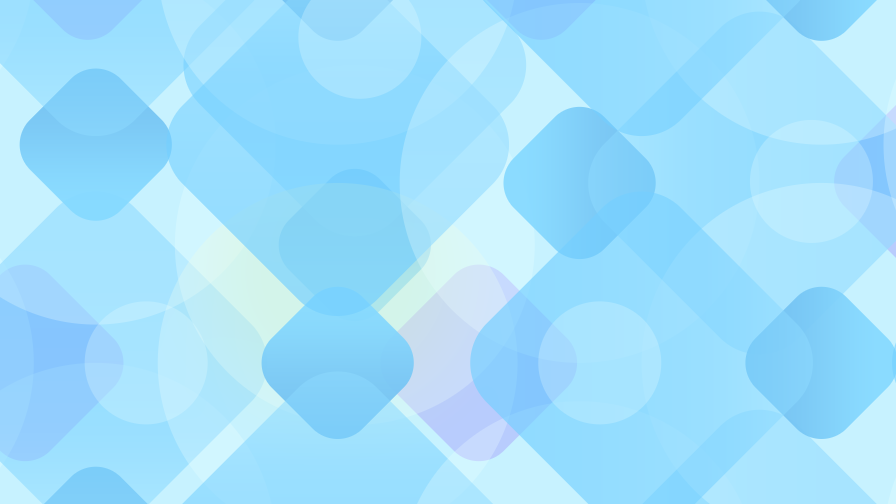
This background is drawn by a Shadertoy shader. Its source:

```glsl
// Pale blue backdrop of overlapping translucent discs and rounded diamonds.

// Colours
const vec3 BASE        = vec3(0.72, 0.93, 1.00);
const vec3 DEEP_SKY    = vec3(0.45, 0.81, 1.00);
const vec3 GEM_LIGHT   = vec3(0.52, 0.85, 1.00);
const vec3 GEM_DARK    = vec3(0.45, 0.76, 0.95);
const vec3 PERIWINKLE  = vec3(0.64, 0.72, 0.99);
const vec3 DISC_WHITE  = vec3(0.93, 1.00, 1.00);
const vec3 DISC_YELLOW = vec3(0.90, 0.97, 0.79);

// Sizes, in canvas heights
const float DISC_RADIUS   = 0.357;
const float BUBBLE_RADIUS = 0.122;
const float GEM_TIP       = 0.151;
const float ACCENT_TIP    = 0.195;
const float PANE_TIP      = 0.340;
const float SMALL_CORNER  = 0.070;
const float PANE_CORNER   = 0.110;

// Layout
const vec2 MOTIF_ORIGIN    = vec2(0.19, 0.28);
const vec2 MOTIF_SPACING   = vec2(0.48, 0.79);
const vec2 COMPANION_SHIFT = vec2(0.034, 0.234);
const vec2 ACCENT_ORIGIN   = vec2(0.95, 0.28);
const vec2 ACCENT_SPACING  = vec2(0.90, 0.836);

// Opacities
const float DISC_ALPHA   = 0.28;
const float YELLOW_ALPHA = 0.40;
const float GEM_ALPHA    = 0.92;
const float BUBBLE_ALPHA = 0.25;

// Signed distance to a rounded diamond whose tips lie at the given distance
float diamond(vec2 p, float tip, float corner) {
    vec2 q = abs(vec2(p.x + p.y, p.x - p.y)) - (tip - corner);
    q *= 0.70711;
    return length(max(q, 0.0)) + min(max(q.x, q.y), 0.0) - corner;
}

// Antialiased coverage of a signed distance
float cover(float d) {
    return clamp(0.5 - d * iResolution.y, 0.0, 1.0);
}

// Disc with a gem in its middle and a glassy pane set towards dir
vec3 paintMotif(vec3 col, vec2 p, vec2 dir, float yellow) {
    float along = dot(p, dir);

    float glow = yellow * smoothstep(0.42, 0.12, length(p + 0.18 * dir));
    float discAlpha = mix(DISC_ALPHA, YELLOW_ALPHA, glow);
    vec3 discTint = mix(DISC_WHITE, DISC_YELLOW, glow);
    col = mix(col, discTint, discAlpha * cover(length(p) - DISC_RADIUS));

    vec3 gem = mix(GEM_LIGHT, GEM_DARK, smoothstep(-0.12, 0.10, along));
    col = mix(col, gem, GEM_ALPHA * cover(diamond(p, GEM_TIP, SMALL_CORNER)));

    vec2 paneP = p - dir * DISC_RADIUS;
    float paneAlpha = mix(0.50, 0.66, smoothstep(0.0, 0.7, along));
    vec3 pane = mix(DEEP_SKY + vec3(0.11, 0.05, 0.0), DEEP_SKY,
                    smoothstep(0.0, 0.25, along));
    return mix(col, pane, paneAlpha * cover(diamond(paneP, PANE_TIP, PANE_CORNER)));
}

// Accent cell centre: a bowed lattice, each row leaning to the right
vec2 accentCentre(vec2 cell) {
    vec2 bend = vec2(0.124 * cell.y, 0.18 * cell.x * (cell.x + 1.0));
    return ACCENT_ORIGIN + ACCENT_SPACING * cell + bend;
}

void mainImage(out vec4 fragColor, in vec2 fragCoord) {
    vec2 p = fragCoord / iResolution.y;
    vec3 col = BASE;

    // Periwinkle accents below everything else
    for (float row = -1.0; row <= 1.0; row++)
    for (float column = -1.0; column <= 1.0; column++) {
        vec2 local = p - accentCentre(vec2(column, row));
        col = mix(col, PERIWINKLE, cover(diamond(local, ACCENT_TIP, SMALL_CORNER)));
    }

    // Staggered motifs; each column turns its pane another way
    for (float column = -1.0; column <= 4.0; column++)
    for (float row = -1.0; row <= 1.0; row++) {
        float phase = mod(column, 4.0);
        float odd = mod(column, 2.0);
        float side = 1.0 - 2.0 * odd;
        vec2 dir = phase < 2.0 ? vec2(0.0, side) : vec2(side, 0.0);

        vec2 centre = MOTIF_ORIGIN + MOTIF_SPACING * vec2(column, row);
        centre.y += (1.0 - odd) * (0.5 * MOTIF_SPACING.y + 0.038 * (1.0 - phase));
        vec2 local = p - centre;

        bool special = phase == 1.0 && row == 0.0;
        if (special) col = paintMotif(col, local - COMPANION_SHIFT, -dir, 0.0);
        col = paintMotif(col, local, dir, special ? 1.0 : 0.0);
    }

    // Small pale bubbles beside the accents
    for (float row = -1.0; row <= 1.0; row++)
    for (float column = -1.0; column <= 1.0; column++) {
        float side = column > 0.0 ? -1.0 : 1.0;
        vec2 offset = vec2(0.24 * side, 0.0) - row * vec2(0.60, 0.19);
        vec2 local = p - accentCentre(vec2(column, row)) - offset;
        col = mix(col, DISC_WHITE, BUBBLE_ALPHA * cover(length(local) - BUBBLE_RADIUS));
    }

    fragColor = vec4(col, 1.0);
}
```
